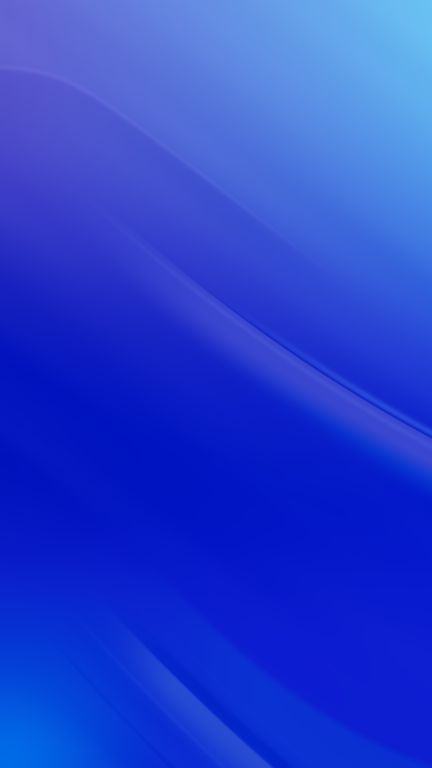
A Shadertoy shader for this background:

```glsl
// Abstract blue backdrop: a slanted two-sided colour ramp fades from sky to deep blue.
// Curved veils, thin creases and hashed silky streaks are layered over it.
// Coordinates: x runs left to right, d runs down from the top, both 0 to 1.

const vec3 VIOLET = vec3(0.245, 0.295, 0.815);
const vec3 INDIGO = vec3(0.055, 0.115, 0.82);
const vec3 COBALT = vec3(0.015, 0.19, 0.82);
const vec3 AZURE  = vec3(0.0, 0.44, 0.91);
const vec3 NAVY   = vec3(0.0, 0.10, 0.74);
const vec3 SKY    = vec3(0.22, 0.38, 0.89);

const vec3 LEFT_RAMP[7] = vec3[7](
    vec3(0.42, 0.46, 0.86), vec3(0.41, 0.43, 0.85), vec3(0.40, 0.40, 0.83),
    vec3(0.34, 0.34, 0.80), vec3(0.245, 0.245, 0.78), vec3(0.11, 0.145, 0.75),
    vec3(0.01, 0.08, 0.745));
const vec3 RIGHT_RAMP[7] = vec3[7](
    vec3(0.41, 0.76, 0.95), vec3(0.37, 0.69, 0.93), vec3(0.30, 0.57, 0.905),
    vec3(0.21, 0.41, 0.87), vec3(0.12, 0.23, 0.83), vec3(0.03, 0.12, 0.80),
    vec3(0.0, 0.09, 0.79));

float hash(vec2 p) {
    vec3 q = fract(vec3(p.xyx) * 0.1031);
    q += dot(q, q.yzx + 33.33);
    return fract((q.x + q.y) * q.z);
}

float noise(vec2 p) {
    vec2 i = floor(p), f = fract(p);
    f = f * f * (3.0 - 2.0 * f);
    return mix(mix(hash(i), hash(i + vec2(1, 0)), f.x),
               mix(hash(i + vec2(0, 1)), hash(i + vec2(1, 1)), f.x), f.y);
}

// Smooth interpolation through seven evenly spaced colours, t in 0..1
vec3 ramp(vec3 stops[7], float t) {
    float s = clamp(t, 0.0, 1.0) * 6.0;
    int i = min(int(s), 5);
    vec3 a = stops[max(i - 1, 0)], b = stops[i], c = stops[i + 1], e = stops[min(i + 2, 6)];
    float f = s - float(i);
    return b + 0.5 * f * (c - a + f * (2.0 * a - 5.0 * b + 4.0 * c - e
             + f * (3.0 * (b - c) + e - a)));
}

// Parabola through (center, height)
float arc(float x, float center, float height, float slope, float bend) {
    float t = x - center;
    return height + slope * t - bend * t * t;
}

// Soft line at zero distance
float line(float dist, float width) {
    return exp(-dist * dist / (width * width));
}

// Veil with a sharp upper edge and a soft lower one
float veil(float dist, float edge, float solid, float fade) {
    return smoothstep(-edge, edge, dist) * (1.0 - smoothstep(solid, fade, dist));
}

void mainImage(out vec4 fragColor, in vec2 fragCoord) {
    vec2 uv = fragCoord / iResolution.xy;
    float x = uv.x, d = 1.0 - uv.y;
    float edge = max(0.0015, 1.0 / iResolution.y);

    // Slanted sky, then the lower indigo and cobalt
    float flow = d - 0.24 * x;
    float t = (flow + 0.24) / 0.72;
    vec3 color = mix(ramp(LEFT_RAMP, t), ramp(RIGHT_RAMP, t), x);
    color = mix(color, INDIGO, 0.9 * smoothstep(0.6, 0.82, d - 0.04 * x));
    color = mix(color, COBALT, smoothstep(0.70, 0.88, d) * (1.0 - smoothstep(0.1, 0.6, x)));

    // Upper crease: violet shade below, pale line on its bend
    float bendX = x - 0.14;
    float crease = d - 0.077 - 0.22 * (bendX + sqrt(bendX * bendX + 0.01));
    float creaseFade = 1.0 - smoothstep(0.45, 0.85, x);
    color += vec3(-0.025, -0.04, -0.015) * veil(crease, 0.006, 0.0, 0.13) * creaseFade;
    color += vec3(0.045, 0.045, 0.025) * line(crease - 0.003, 0.004) * creaseFade;

    // Main violet ribbon with a blue glow below, and highlight and dark line on its rim
    float rim = d - arc(x, 0.463, 0.371, 0.44, 0.13);
    float reach = smoothstep(0.1, 0.55, x);
    float right = smoothstep(0.45, 0.9, x);
    color = mix(color, vec3(0.04, 0.24, 0.83), 0.8 * right * line(rim - 0.052, 0.022));
    color = mix(color, VIOLET, 0.88 * reach * veil(rim, 2.0 * edge, 0.028, 0.088 - 0.025 * right));
    color = mix(color, SKY, 0.6 * reach * right * line(rim + 0.006, 0.005));
    color = mix(color, NAVY, 0.65 * smoothstep(0.35, 0.7, x) * line(rim, edge));
    color += vec3(0.03, 0.04, 0.02) * reach * line(rim - 0.012, 0.004);

    // Wide lower sweep
    float sweep = d - arc(x, 0.694, 0.905, 0.39, 0.33);
    float sweepMask = smoothstep(-0.004, 0.012, sweep) * smoothstep(0.3, 0.6, x);
    color = mix(color, vec3(0.03, 0.20, 0.82), 0.8 * sweepMask);

    // Bottom ribbon, its dark upper fold and fine parallel strands
    float fold = d - arc(x, 0.394, 0.875, 0.56, 0.15);
    float foldFade = smoothstep(0.18, 0.42, x) * smoothstep(0.74, 0.9, d);
    color = mix(color, vec3(0.0, 0.13, 0.77), 0.7 * foldFade * line(fold + 0.012, 0.012));
    color = mix(color, vec3(0.17, 0.31, 0.83), 0.9 * foldFade * veil(fold, 2.0 * edge, 0.01, 0.085));
    for (int i = 0; i < 7; i++) {
        float k = float(i);
        float offset = -0.055 + 0.033 * k + 0.015 * hash(vec2(k, 4.0));
        float tint = hash(vec2(k, 9.0)) - 0.55;
        color += vec3(0.04, 0.06, 0.04) * tint * line(fold - offset, 0.004)
               * smoothstep(0.76, 0.9, d) * smoothstep(0.08, 0.2, x);
    }

    // Azure glow in the lower left corner
    color = mix(color, AZURE, 0.95 * exp(-dot(uv, uv * vec2(18.0, 75.0))));

    // Silky streaks along the flow
    float silk = noise(vec2(x * 2.0, (d - 0.42 * x) * 22.0)) - 0.5;
    color += vec3(0.022, 0.025, 0.012) * silk;
    fragColor = vec4(clamp(color, 0.0, 1.0), 1.0);
}
```
